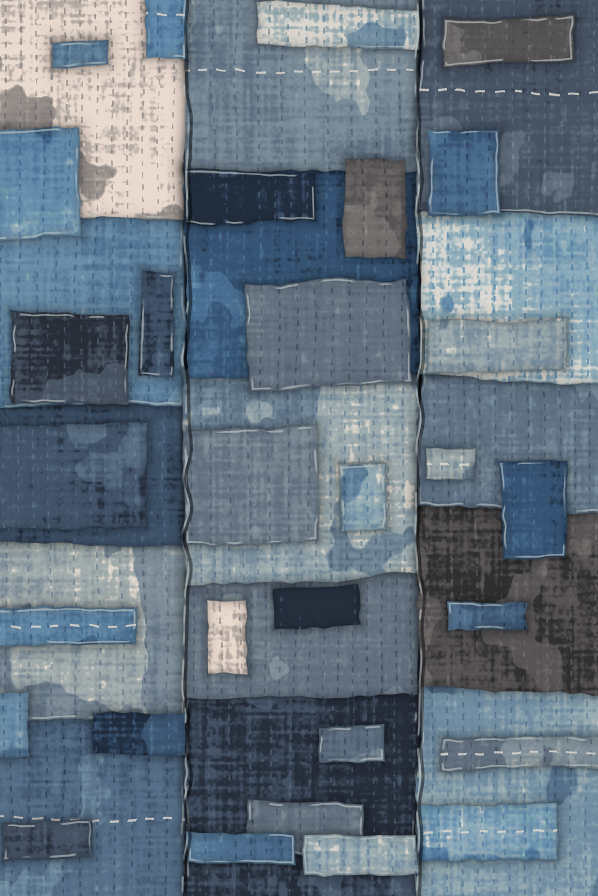
Write a Shadertoy shader that draws this texture.

```glsl
const vec3 INK = vec3(0.145, 0.18, 0.235);
const vec3 NAVY = vec3(0.26, 0.325, 0.41);
const vec3 DENIM = vec3(0.355, 0.435, 0.52);
const vec3 SKY = vec3(0.47, 0.555, 0.62);
const vec3 ASH = vec3(0.62, 0.675, 0.69);
const vec3 CREAM = vec3(0.86, 0.84, 0.81);
const vec3 THREAD = vec3(0.74, 0.77, 0.77);
const float COLUMN_EDGES[4] = float[4](-0.03, 0.207, 0.467, 0.7);
const int ROWS = 5;
const int SCRAPS = 30;

float hash(vec2 p) {
    vec3 q = fract(p.xyx * vec3(0.1031, 0.103, 0.0973));
    q += dot(q, q.yzx + 33.33);
    return fract((q.x + q.y) * q.z);
}

float noise(vec2 p) {
    vec2 i = floor(p), f = fract(p);
    f = f * f * (3.0 - 2.0 * f);
    return mix(mix(hash(i), hash(i + vec2(1, 0)), f.x),
               mix(hash(i + vec2(0, 1)), hash(i + vec2(1, 1)), f.x), f.y);
}

float fbm(vec2 p) {
    float sum = 0.0, amp = 0.533;
    for (int i = 0; i < 4; i++) {
        sum += amp * noise(p);
        p = p * 2.1 + 17.3;
        amp *= 0.5;
    }
    return sum;
}

float boxDistance(vec2 p, vec2 halfSize) {
    vec2 d = abs(p) - halfSize;
    return length(max(d, 0.0)) + min(max(d.x, d.y), 0.0);
}

// Soft line of the given half width around zero
float stroke(float d, float width) {
    float soft = 0.7 / iResolution.y;
    return 1.0 - smoothstep(width - soft, width + soft, abs(d));
}

// Indigo dye from darkest (0) to bleached (1)
vec3 dye(float t) {
    vec3 c = mix(INK, NAVY, smoothstep(0.03, 0.2, t));
    c = mix(c, DENIM, smoothstep(0.22, 0.45, t));
    c = mix(c, SKY, smoothstep(0.45, 0.68, t));
    c = mix(c, ASH, smoothstep(0.68, 0.86, t));
    return mix(c, CREAM, smoothstep(0.86, 0.97, t));
}

// Rows of vertical running stitches
float sashiko(vec2 p, float spacing) {
    float x = p.x / spacing + 0.25 * (noise(p * 14.0) - 0.5);
    float line = floor(x);
    float dash = smoothstep(0.45, 0.6, abs(fract(p.y * 75.0 + hash(vec2(line, 3.0))) - 0.5) * 2.0);
    return stroke((fract(x) - 0.5) * spacing, 0.0009) * dash;
}

vec3 fabric(vec2 p, float tone, float seed) {
    vec2 q = p + seed * vec2(3.7, 5.3);
    float t = tone + (fbm(q * 7.0) - 0.5) * 0.28;

    // Worn and dyed areas with ragged borders
    float wear = fbm(q * vec2(10.0, 8.0) + 40.0);
    float change = tone > 0.6 ? -0.24 : 0.17;
    t += change * smoothstep(0.61, 0.63, wear);

    // Warp, weft and slubs
    t += (noise(q * vec2(260.0, 22.0)) - 0.5) * 0.13;
    t += (noise(q * vec2(24.0, 290.0)) - 0.5) * 0.13;
    t += (noise(q * 330.0) - 0.5) * 0.1;
    t += 0.1 * smoothstep(0.8, 0.95, noise(q * vec2(130.0, 55.0)));
    t += sashiko(q, mix(0.016, 0.028, hash(vec2(seed, 8.0)))) * (tone > 0.3 ? -0.2 : 0.13);
    t = clamp(t, 0.0, 1.0);

    // Blue to grey tint, with some warm undyed cloth
    vec3 c = dye(t);
    vec3 tint = mix(vec3(1.1, 1.0, 0.93), vec3(0.8, 1.0, 1.11), hash(vec2(seed, 4.0)));
    c *= mix(tint, vec3(1.0), pow(t, 4.0));
    float warm = step(0.87, hash(vec2(seed, 6.0)));
    return mix(c, dot(c, vec3(0.3, 0.5, 0.2)) * vec3(1.1, 1.02, 0.97), warm * 0.85);
}

void sewPatch(inout vec3 col, vec2 p, vec2 lo, vec2 hi, float tone, float seed) {
    vec2 q = p - 0.5 * (lo + hi);
    q += q.yx * (vec2(hash(vec2(seed, 1.0)), hash(vec2(seed, 2.0))) - 0.5) * vec2(0.04, 0.12);
    q += (vec2(noise(p * 16.0 + seed), noise(p * 16.0 - seed)) - 0.5) * 0.007;
    q += (vec2(noise(p * 80.0 + seed), noise(p * 80.0 - seed)) - 0.5) * 0.003;
    float d = boxDistance(q, 0.5 * (hi - lo));
    if (d > 0.02) return;

    col *= 1.0 - 0.35 * exp(-max(d, 0.0) * 200.0);
    vec3 cloth = fabric(p, tone, seed);
    cloth *= 1.0 - 0.2 * exp(min(d, 0.0) * 220.0);

    // Overcast hem and occasional bold white stitching
    float hem = stroke(d + 0.0028, 0.001) * smoothstep(0.35, 0.6, noise(p * 65.0 + seed));
    cloth = mix(cloth, THREAD, hem * 0.65 * step(0.3, hash(vec2(seed, 5.0))));
    float bold = stroke(q.y, 0.0012) * step(0.5, fract(q.x * 48.0));
    cloth = mix(cloth, CREAM, bold * 0.85 * step(0.88, hash(vec2(seed, 7.0))));

    float soft = 0.8 / iResolution.y;
    col = mix(col, cloth, 1.0 - smoothstep(-soft, soft, d));
}

float rowEdge(int column, int row) {
    float jitter = (hash(vec2(column, row) + 11.0) - 0.5) * 0.5;
    return row == 0 ? 1.03 : row == ROWS ? -0.03 : 1.0 - (float(row) + jitter) / float(ROWS);
}

void mainImage(out vec4 fragColor, in vec2 fragCoord) {
    vec2 p = fragCoord / iResolution.y;
    vec3 col = INK;

    // Large base cloths in three columns
    for (int c = 0; c < 3; c++) {
        for (int r = ROWS - 1; r >= 0; r--) {
            vec2 lo = vec2(COLUMN_EDGES[c], rowEdge(c, r + 1) - 0.006);
            vec2 hi = vec2(COLUMN_EDGES[c + 1], rowEdge(c, r) + 0.006);
            float tone = fract(0.95 + float(r) * 0.618 + float(c) * 0.65);
            sewPatch(col, p, lo, hi, tone, float(c * ROWS + r) + 1.0);
        }
    }

    // Smaller scraps kept inside their column
    for (int i = 0; i < SCRAPS; i++) {
        float k = float(i) + 1.0;
        vec2 at = fract(k * vec2(0.7549, 0.5698)) * vec2(0.667, 1.0);
        at.y = pow(at.y, 1.3);
        int c = at.x < COLUMN_EDGES[1] ? 0 : at.x < COLUMN_EDGES[2] ? 1 : 2;
        vec2 size = mix(vec2(0.018, 0.014), vec2(0.1, 0.065),
                        vec2(hash(vec2(k, 21.0)), hash(vec2(k, 22.0))));
        at.x = clamp(at.x, COLUMN_EDGES[c] + size.x, COLUMN_EDGES[c + 1] - size.x);
        sewPatch(col, p, at - size, at + size, fract(0.3 + k * 0.618) * 0.92, k + 30.0);
    }

    // Frayed column seams
    for (int c = 1; c < 3; c++) {
        float x = p.x - COLUMN_EDGES[c] + (noise(vec2(p.y * 30.0, c)) - 0.5) * 0.008;
        col *= 1.0 - 0.45 * stroke(x - 0.003, 0.0018);
        float fray = smoothstep(0.3, 0.6, noise(vec2(p.y * 70.0, c + 5)));
        col = mix(col, THREAD, 0.6 * fray * stroke(x, 0.0011));
    }
    fragColor = vec4(col, 1.0);
}
```
